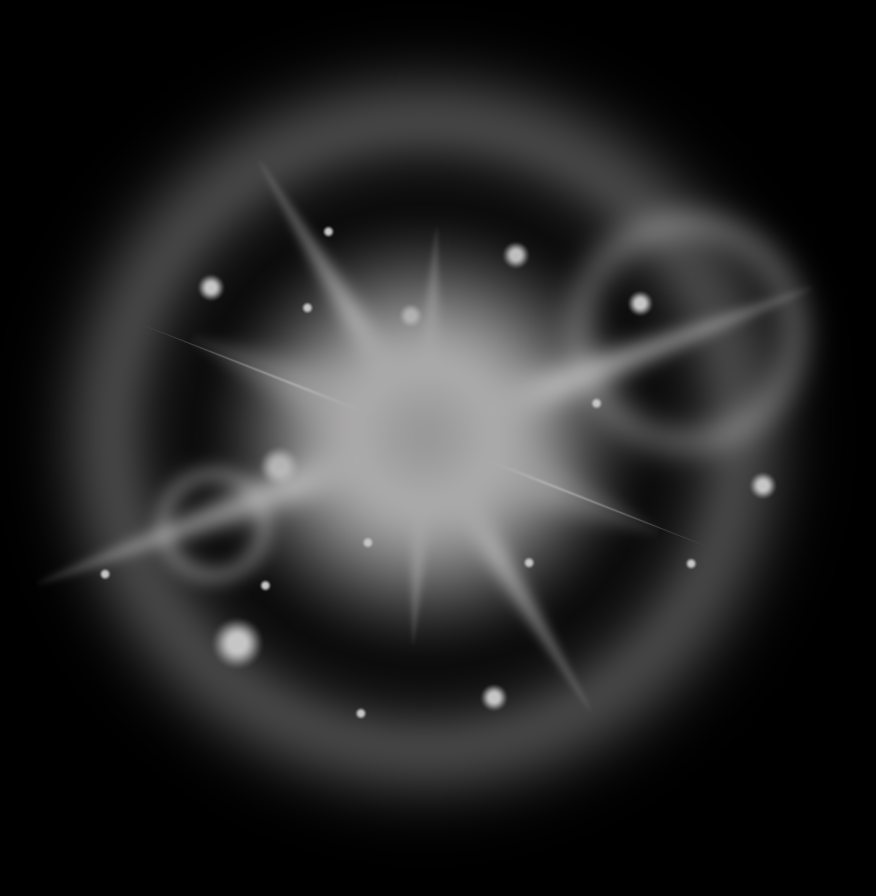
Reproduce this background procedurally as a WebGL 2 fragment shader.

```glsl
#version 300 es
precision highp float;
// Grey starburst with a soft halo ring, two lens rings and drifting sparks on black.

uniform vec2 u_resolution;
out vec4 outColor;

const vec2 CENTER = vec2(-0.015, 0.014);
const vec3 TINT = vec3(1.0, 0.993, 0.996);
const float LIGHT = 0.78;          // brightest grey of rays and sparks

const float HALO_RADIUS = 0.357;
const float HALO_LEVEL = 0.265;
const float HALO_INNER = 0.048;    // falloff towards the centre
const float HALO_OUTER = 0.061;    // falloff towards the border
const float FLOOR_LEVEL = 0.04;    // faint fill inside the halo

const float CORE_LEVEL = 0.68;
const float CORE_START = 0.067;
const float CORE_END = 0.272;
const float CORE_DIP = 0.09;

// Rays come in opposite pairs: angle, length, half width, strength
const int RAY_COUNT = 5;
const vec4 RAYS[RAY_COUNT] = vec4[](
    vec4(-0.394, 0.290, 0.060, 0.70),
    vec4(-0.374, 0.347, 0.003, 0.75),
    vec4(2.113, 0.368, 0.028, 0.85),
    vec4(1.514, 0.240, 0.021, 0.65),
    vec4(0.365, 0.475, 0.036, 0.95));

// Lens rings: centre, radius, falloff
const vec4 LENSES[2] = vec4[](
    vec4(0.284, 0.131, 0.123, 0.026),
    vec4(-0.256, -0.088, 0.057, 0.016));
const float LENS_LEVEL = 0.22;

// Soft sparks: centre, radius
const int SOFT_COUNT = 8;
const vec3 SOFT_SPARKS[SOFT_COUNT] = vec3[](
    vec3(-0.259, 0.183, 0.017), vec3(0.089, 0.220, 0.017),
    vec3(0.231, 0.165, 0.016), vec3(0.371, -0.043, 0.017),
    vec3(0.064, -0.285, 0.017), vec3(-0.229, -0.223, 0.032),
    vec3(-0.181, -0.021, 0.025), vec3(-0.031, 0.151, 0.015));

// Small sparks: centre
const int SMALL_COUNT = 9;
const float SMALL_RADIUS = 0.0075;
const vec2 SMALL_SPARKS[SMALL_COUNT] = vec2[](
    vec2(-0.125, 0.247), vec2(-0.149, 0.160), vec2(0.181, 0.051),
    vec2(0.104, -0.131), vec2(0.289, -0.132), vec2(-0.197, -0.157),
    vec2(-0.380, -0.144), vec2(-0.088, -0.303), vec2(-0.080, -0.108));

float bell(float distance, float width) {
    float x = distance / width;
    return exp(-x * x);
}

float screen(float a, float b) {
    return 1.0 - (1.0 - a) * (1.0 - b);
}

float halo(float r) {
    float offset = r - HALO_RADIUS;
    float ring = HALO_LEVEL * bell(offset, offset < 0.0 ? HALO_INNER : HALO_OUTER);
    float inside = 1.0 - smoothstep(HALO_RADIUS - 0.08, HALO_RADIUS, r);
    return ring + FLOOR_LEVEL * inside;
}

float core(float r) {
    float glow = CORE_LEVEL * (1.0 - smoothstep(CORE_START, CORE_END, r));
    return glow - CORE_DIP * bell(r, 0.065);
}

// Tapered beam, mirrored through the centre
float rayPair(vec2 p, vec4 ray) {
    vec2 axis = vec2(cos(ray.x), sin(ray.x));
    float along = abs(dot(p, axis));
    float across = axis.x * p.y - axis.y * p.x;
    float rest = clamp(1.0 - along / ray.y, 0.0, 1.0);
    float width = ray.z * (0.12 + 0.88 * rest);
    float emerge = smoothstep(0.07, 0.17, along);
    return ray.w * emerge * pow(rest, 0.7) * bell(across, width);
}

float spark(float d, float radius) {
    return 1.0 - smoothstep(radius * 0.25, radius, d);
}

void main() {
    vec2 p = (gl_FragCoord.xy - 0.5 * u_resolution) / min(u_resolution.x, u_resolution.y);
    vec2 q = p - CENTER;
    float r = length(q);

    // Halo, lens rings and central glow
    float light = halo(r);
    for (int i = 0; i < 2; i++) {
        float edge = length(p - LENSES[i].xy) - LENSES[i].z;
        light = screen(light, LENS_LEVEL * bell(edge, LENSES[i].w));
    }
    light = screen(light, core(r));

    // Rays and sparks blend towards the same pale grey
    for (int i = 0; i < RAY_COUNT; i++)
        light = mix(light, LIGHT, rayPair(q, RAYS[i]));
    for (int i = 0; i < SOFT_COUNT; i++) {
        float veil = 1.0 - 0.6 * core(r);
        light = mix(light, LIGHT, veil * spark(length(p - SOFT_SPARKS[i].xy), SOFT_SPARKS[i].z));
    }
    for (int i = 0; i < SMALL_COUNT; i++)
        light = mix(light, LIGHT, spark(length(p - SMALL_SPARKS[i]), SMALL_RADIUS));

    outColor = vec4(TINT * light, 1.0);
}
```
